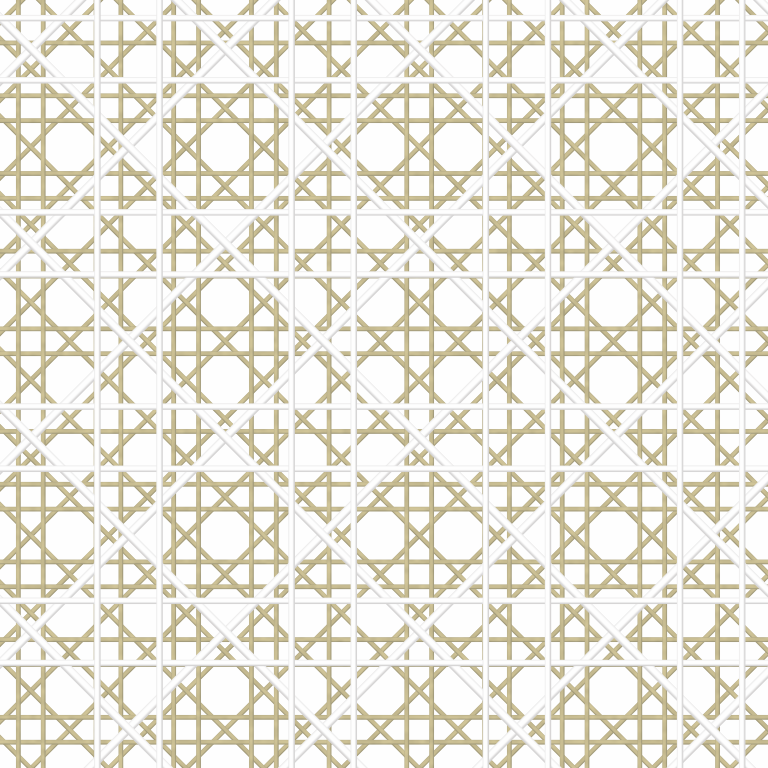
Reproduce this pattern procedurally as a WebGL 1 fragment shader.

```glsl
precision highp float;

uniform vec2 u_resolution;

float hash(vec2 p) {
  return fract(sin(dot(p, vec2(41.3, 289.1))) * 9173.7);
}

float valueNoise(vec2 p) {
  vec2 cell = floor(p);
  vec2 f = fract(p);
  f = f * f * (3.0 - 2.0 * f);
  return mix(mix(hash(cell), hash(cell + vec2(1.0, 0.0)), f.x),
             mix(hash(cell + vec2(0.0, 1.0)), hash(cell + 1.0), f.x), f.y);
}

// Round cane seen from above; positive distances face away from the light.
vec3 layStrand(vec3 under, float dist, float halfWidth, vec3 lit, vec3 shade) {
  float pixel = 1.0 / min(u_resolution.x, u_resolution.y);
  float across = dist / halfWidth;
  float edge = smoothstep(0.35, 1.05, abs(across + 0.12));
  float lowerSide = smoothstep(0.1, 0.95, across);
  vec3 cane = mix(lit, shade, clamp(0.6 * edge + 0.5 * lowerSide, 0.0, 1.0));
  float cover = 1.0 - smoothstep(-0.6 * pixel, 0.6 * pixel, abs(dist) - halfWidth);
  return mix(under, cane, cover);
}

// Paired upright and level strands, with single diagonals between the pairs.
vec3 layLattice(vec3 color, vec2 p, float period, float halfWidth,
                float diagonalHalfWidth, vec3 lit, vec3 shade) {
  vec2 q = fract(p / period + 0.5) - 0.5;
  vec2 straight = (q - 0.16 * sign(q)) * period;
  vec2 diagonal = (fract(vec2(q.x - q.y, -q.x - q.y)) - 0.5) * period * 0.7071;

  color = layStrand(color, diagonal.x, diagonalHalfWidth, lit, shade);
  color = layStrand(color, diagonal.y, diagonalHalfWidth, lit, shade);
  color = layStrand(color, -straight.y, halfWidth, lit, shade);
  return layStrand(color, straight.x, halfWidth, lit, shade);
}

void main() {
  vec2 uv = gl_FragCoord.xy / u_resolution;
  float period = 0.2529;
  float grain = 0.96 + 0.08 * valueNoise(uv * 140.0);

  // Fine tan weave behind, at two fifths of the white weave's scale.
  vec3 color = layLattice(vec3(0.995), uv - vec2(0.4447, 0.5556), period * 0.4,
                          0.0031, 0.0031,
                          vec3(0.79, 0.745, 0.575) * grain,
                          vec3(0.65, 0.62, 0.49) * grain);

  // Broad white weave in front, with heavier diagonals.
  color = layLattice(color, uv - vec2(0.4202, 0.4301), period,
                     0.0042, 0.0056, vec3(0.995), vec3(0.84, 0.835, 0.835));

  gl_FragColor = vec4(color, 1.0);
}
```
